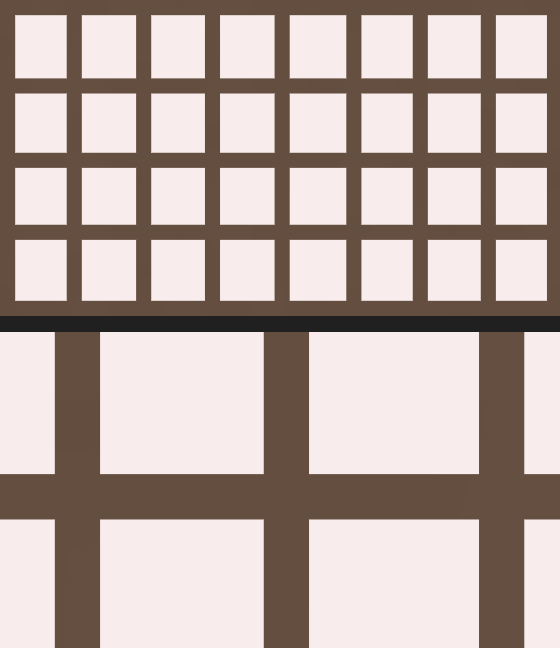
Top: the whole. Bottom: its middle third, enlarged.
This pattern is drawn by a Shadertoy shader. Its source:

```glsl
float hash(vec2 p) {
    return fract(sin(dot(p, vec2(41.3, 289.1))) * 4375.85);
}

float valueNoise(vec2 p) {
    vec2 cell = floor(p), f = fract(p);
    f = f * f * (3.0 - 2.0 * f);
    return mix(mix(hash(cell), hash(cell + vec2(1, 0)), f.x),
               mix(hash(cell + vec2(0, 1)), hash(cell + vec2(1, 1)), f.x), f.y);
}

// Signed distance to one pane along an axis; moves start on to the next bar
float paneDistance(float x, inout float start, float pitch, float barWidth) {
    float middle = start + 0.5 * pitch;
    start += pitch;
    return abs(x - middle) - 0.5 * (pitch - barWidth);
}

void mainImage(out vec4 fragColor, in vec2 fragCoord) {
    vec2 p = fragCoord / iResolution.y;
    float barWidth = 0.0478;

    // Uneven spacing between bar centres, in canvas heights
    float columns[8] = float[8](0.2106, 0.2199, 0.2176, 0.2204, 0.2271, 0.2100, 0.2153, 0.2095);
    float rows[4] = float[4](0.2407, 0.2278, 0.2352, 0.2477);

    vec2 start = vec2(0.0243);
    vec2 distances = vec2(1.0);
    for (int i = 0; i < 8; i++)
        distances.x = min(distances.x, paneDistance(p.x, start.x, columns[i], barWidth));
    for (int i = 0; i < 4; i++)
        distances.y = min(distances.y, paneDistance(p.y, start.y, rows[i], barWidth));

    // Antialiased pane coverage
    float edge = 0.6 / iResolution.y;
    float pane = 1.0 - smoothstep(-edge, edge, max(distances.x, distances.y));

    // Flat bars with a barely visible tonal drift
    vec3 barColor = vec3(0.39, 0.307, 0.25) + 0.008 * (valueNoise(p * 7.0) - 0.5);
    vec3 paneColor = vec3(0.973, 0.927, 0.924);
    fragColor = vec4(mix(barColor, paneColor, pane), 1.0);
}
```
